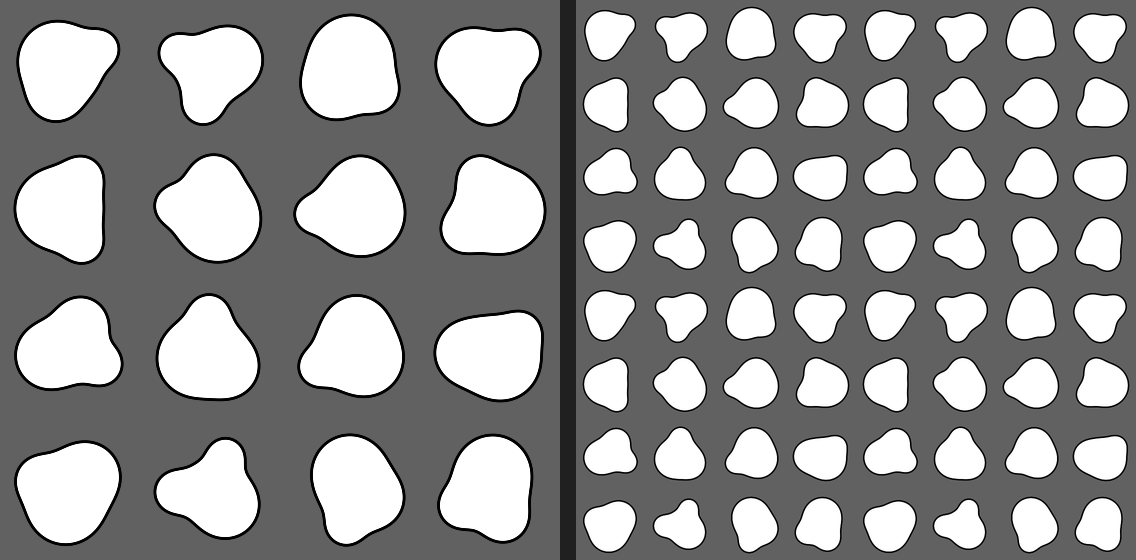
Left, the tile; right, the same tile 2 across and 2 down.
Give the GLSL for this pattern, as a WebGL 1 fragment shader.

```glsl
precision highp float;

uniform vec2 u_resolution;

const float TAU = 6.2831853;
const float REPEATS = 4.0;
const float REACH = 0.392;       // distance from cell centre to every lobe tip
const float BLEND = 0.055;       // softness of the joins between lobes
const float LINE_WIDTH = 0.021;  // outline width in cell units

const vec3 GROUND = vec3(0.38);
const vec3 FILL = vec3(1.0);
const vec3 INK = vec3(0.005);

float hash(vec2 cell, float salt) {
  vec2 q = cell + vec2(salt * 1.37, salt * 2.11);
  return fract(sin(dot(q, vec2(12.99, 78.23)) + salt) * 4375.85);
}

float circle(vec2 p, vec2 centre, float radius) {
  return length(p - centre) - radius;
}

// One term of an exponential smooth union
float unionTerm(float d, float softness) {
  return exp(-d / softness);
}

// Signed field of a pebble: a core joined to one large and two smaller lobes
float blobField(vec2 p, vec2 cell) {
  float turn = hash(cell, 1.0) * TAU;
  float coreRadius = mix(0.18, 0.23, hash(cell, 2.0));
  float total = unionTerm(circle(p, vec2(0.0), coreRadius), BLEND);

  for (int i = 0; i < 3; i++) {
    float k = float(i);
    float size = hash(cell, 3.0 + k);
    float radius = i == 0 ? mix(0.23, 0.31, size) : mix(0.12, 0.24, size);
    float jitter = hash(cell, 7.0 + k) - 0.5;
    float angle = turn + TAU * k / 3.0 + jitter;
    vec2 centre = (REACH - radius) * vec2(cos(angle), sin(angle));
    total += unionTerm(circle(p, centre, radius), BLEND);
  }
  return -BLEND * log(total);
}

// Field divided by its slope, so the outline keeps an even width
float blobDistance(vec2 p, vec2 cell) {
  vec2 e = vec2(0.002, 0.0);
  float d = blobField(p, cell);
  vec2 slope = vec2(blobField(p + e.xy, cell) - d,
                    blobField(p + e.yx, cell) - d) / e.x;
  return d / max(length(slope), 0.3);
}

// Antialiased coverage of the region where d is negative
float coverage(float d, float pixel) {
  return 1.0 - smoothstep(-0.5 * pixel, 0.5 * pixel, d);
}

void main() {
  vec2 grid = gl_FragCoord.xy / u_resolution * REPEATS;
  vec2 cell = mod(floor(grid), REPEATS);
  vec2 local = fract(grid) - 0.5;
  float pixel = REPEATS / min(u_resolution.x, u_resolution.y);

  float d = blobDistance(local, cell);

  // Ground, white body, then the outline
  vec3 colour = mix(GROUND, FILL, coverage(d, pixel));
  colour = mix(colour, INK, coverage(abs(d) - 0.5 * LINE_WIDTH, pixel));

  gl_FragColor = vec4(colour, 1.0);
}
```
